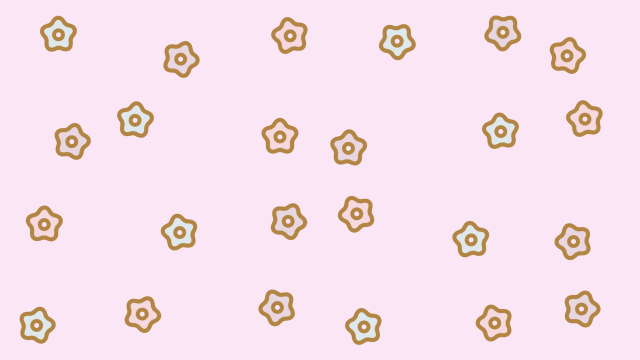
A Shadertoy shader for this pattern:

```glsl
// Scattered five-petal flowers with gold outlines on a pale pink ground.

const vec3 GROUND = vec3(0.98, 0.90, 0.96);
const vec3 GOLD = vec3(0.70, 0.52, 0.26);
const vec3 MINT = vec3(0.87, 0.91, 0.93);
const vec3 ROSE = vec3(0.96, 0.85, 0.87);
const vec3 MAUVE = vec3(0.91, 0.84, 0.88);

vec3 hash3(vec2 p) {
    vec3 q = vec3(dot(p, vec2(127.1, 311.7)), dot(p, vec2(269.5, 183.3)), dot(p, vec2(419.2, 371.9)));
    return fract(sin(q + 4.7) * 43758.55);
}

// Approximate signed distance to a wavy five-lobed ring
float flowerDistance(vec2 p, float turn) {
    float r = length(p);
    float a = 5.0 * (atan(p.y, p.x + 1e-6) + turn);
    float slope = 0.0275 * sin(a) / max(r, 0.03);
    return (r - 0.0417 - 0.0055 * cos(a)) / sqrt(1.0 + slope * slope);
}

// Antialiased coverage of the inside of a shape
float cover(float d) {
    float pixel = 1.0 / iResolution.y;
    return 1.0 - smoothstep(-0.7 * pixel, 0.7 * pixel, d);
}

void mainImage(out vec4 fragColor, in vec2 fragCoord) {
    vec2 uv = fragCoord / iResolution.y;

    // One jittered flower per cell, six by four on a wide canvas
    vec2 cellSize = vec2(8.0 / 27.0, 0.25);
    vec2 id = floor(uv / cellSize);
    vec3 rnd = hash3(id);
    vec2 center = (id + 0.5) * cellSize + (rnd.xy - 0.5) * vec2(0.15, 0.094);
    vec2 p = uv - center;

    // Petal tint cycles in a different order on alternate rows
    float kind = mod(id.x * (1.0 + mod(id.y, 2.0)) + id.y, 3.0);
    vec3 petal = kind < 0.5 ? MINT : kind < 1.5 ? ROSE : MAUVE;

    // Fill, outline, then the open heart
    float d = flowerDistance(p, 6.2832 * rnd.z);
    float r = length(p);
    vec3 col = mix(GROUND, petal, cover(d));
    col = mix(col, GOLD, cover(abs(d) - 0.0057));
    col = mix(col, GOLD, cover(r - 0.0178));
    col = mix(col, GROUND, cover(r - 0.0068));

    fragColor = vec4(col, 1.0);
}
```
